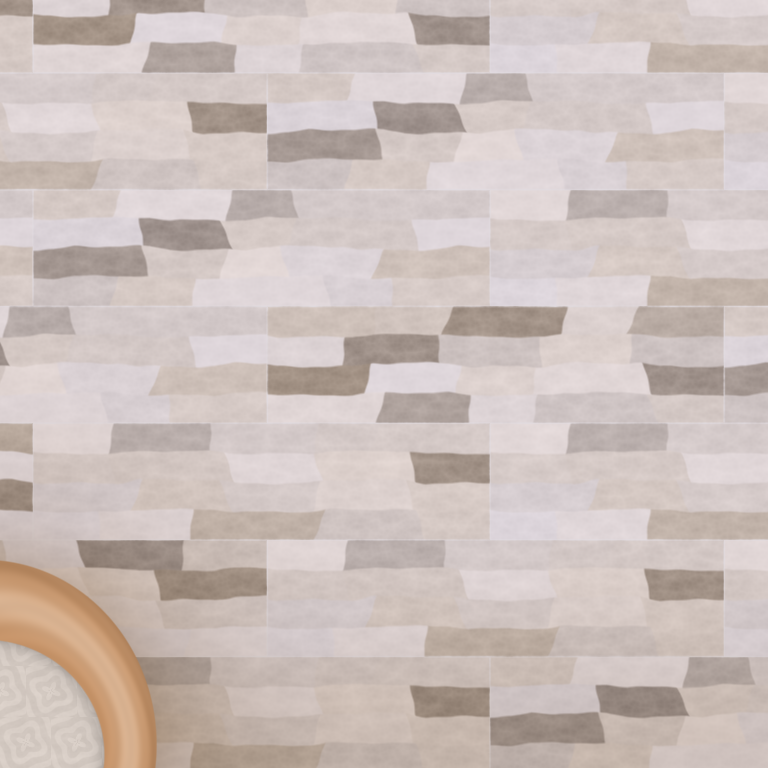
Write a WebGL 1 fragment shader that draws this texture.

```glsl
precision highp float;
uniform vec2 u_resolution;

// Layout, in canvas widths
const vec2 TILE = vec2(0.595, 0.152);
const vec2 TILE_SHIFT = vec2(0.043, -0.007);
const float ROW_STAGGER = 0.305;
const float STRIPS = 4.0;
const float STONES = 5.0;
const float PRINTS = 5.0;
const float JOINT = 0.0010;
const float SOFTNESS = 0.0019;

// Chair back, in canvas widths
const vec2 FRAME_CENTER = vec2(-0.02, 0.030);
const vec2 FRAME_RADII = vec2(0.224, 0.241);
const vec2 PAD_CENTER = vec2(-0.02, 0.017);
const vec2 PAD_RADII = vec2(0.156, 0.150);

// Colours
const vec3 PALE = vec3(0.880, 0.843, 0.852);
const vec3 BEIGE = vec3(0.832, 0.788, 0.778);
const vec3 TAUPE = vec3(0.735, 0.685, 0.660);
const vec3 UMBER = vec3(0.632, 0.575, 0.540);
const vec3 GROUT = vec3(0.880, 0.860, 0.880);
const vec3 WOOD = vec3(0.77, 0.57, 0.40);
const vec3 WOOD_LIGHT = vec3(0.85, 0.70, 0.57);
const vec3 FABRIC = vec3(0.84, 0.80, 0.77);
const vec3 SHADOW = vec3(0.82, 0.76, 0.68);

float hash(vec2 p) {
  p = fract(p * vec2(0.1271, 0.3117) + 0.173);
  p += dot(p, p.yx + 19.19);
  return fract((p.x + p.y) * p.x * 37.7);
}

// Distance to the nearest scattered point
float cellular(vec2 p) {
  vec2 id = floor(p), f = fract(p);
  float nearest = 1.0;
  for (int j = -1; j <= 1; j++)
    for (int i = -1; i <= 1; i++) {
      vec2 g = vec2(float(i), float(j));
      vec2 c = id + g;
      vec2 spot = g + vec2(hash(c), hash(c + 57.3)) - f;
      nearest = min(nearest, length(spot));
    }
  return nearest;
}

float mottle(vec2 p) {
  return 0.5 * cellular(p * vec2(24.0, 50.0))
       + 0.3 * cellular(p * vec2(60.0, 105.0) + 7.0)
       + 0.2 * cellular(p * 170.0 + 3.0) - 0.45;
}

vec3 stoneColor(float stone, float strip, float print, float grain) {
  vec2 key = vec2(stone + 11.0 * strip, 7.0 * print + strip);
  float odd = mod(stone + strip + print, 2.0);
  float tone = hash(key) * mix(0.48, 1.0, odd);
  vec3 c = mix(PALE, BEIGE, smoothstep(0.10, 0.36, tone));
  c = mix(c, TAUPE, smoothstep(0.38, 0.58, tone));
  c = mix(c, UMBER, smoothstep(0.58, 0.82, tone));
  c += (hash(key + 31.0) - 0.5) * vec3(0.022, 0.006, -0.028);
  return c + grain * (0.05 + 0.11 * tone);
}

// One strip of stones with jittered, slanted ends
vec3 stripColor(float u, float v, float strip, float print, float grain, float soft) {
  strip = clamp(strip, 0.0, STRIPS - 1.0);
  float q = u * STONES;
  float k = floor(q + 0.5);
  vec2 key = vec2(k + 13.0 * strip, print * 5.0 + strip);
  float edge = k + 0.56 * (hash(key + 3.0) - 0.5)
             + 0.30 * (hash(key + 71.0) - 0.5) * (v - strip - 0.5)
             + 0.007 * sin(v * 7.0 + k * 4.0);
  float blend = smoothstep(-soft, soft, (q - edge) * TILE.x / STONES);
  vec3 left = stoneColor(max(k - 1.0, 0.0), strip, print, grain);
  vec3 right = stoneColor(min(k, STONES - 1.0), strip, print, grain);
  return mix(left, right, blend);
}

vec3 wall(vec2 p, float px) {
  vec2 g = (p - TILE_SHIFT) / TILE;
  float row = floor(g.y);
  g.x -= mod(row, 2.0) * ROW_STAGGER / TILE.x;
  vec2 f = fract(g);
  float print = floor(PRINTS * hash(vec2(floor(g.x) * 3.0 + 2.0, row + 5.0)));
  float soft = max(SOFTNESS, px);
  float grain = mottle(p);

  // Slightly uneven strip heights, flat along the tile edges
  float wave = 0.06 * clamp(3.0 * sin(f.x * 15.0 + print * 2.1), -1.0, 1.0)
             + 0.030 * sin(f.x * 37.0 + f.y * 9.0 + print)
             + 0.012 * sin(f.x * 97.0 + f.y * 15.0);
  float v = f.y * STRIPS + wave * sin(3.14159 * f.y);
  float n = floor(v + 0.5);
  vec3 below = stripColor(f.x, v, n - 1.0, print, grain, soft);
  vec3 above = stripColor(f.x, v, n, print, grain, soft);
  vec3 c = mix(below, above, smoothstep(-soft, soft, (v - n) * TILE.y / STRIPS));

  // Joints between tiles
  vec2 d = min(f, 1.0 - f) * TILE;
  float joint = 1.0 - smoothstep(JOINT - px, JOINT + px, min(d.x, d.y));
  return mix(c, GROUT, joint * (0.6 + grain));
}

float ellipse(vec2 p, vec2 r) {
  return (length(p / r) - 1.0) * min(r.x, r.y);
}

// Embossed rings on a staggered grid
vec3 padColor(vec2 p) {
  vec2 g = p * 15.0;
  g.x += 0.5 * mod(floor(g.y), 2.0);
  vec2 c = fract(g) - 0.5;
  float petals = sin(4.0 * atan(c.y, c.x + 0.0001));
  float curl = sin(length(c) * 24.0 + 1.5 * petals);
  return FABRIC + 0.035 * smoothstep(-0.4, 0.6, curl) - 0.02 + 0.05 * mottle(p * 1.5);
}

void main() {
  vec2 p = gl_FragCoord.xy / u_resolution;
  float px = 1.0 / min(u_resolution.x, u_resolution.y);
  float outer = ellipse(p - FRAME_CENTER, FRAME_RADII);
  float inner = ellipse(p - PAD_CENTER, PAD_RADII);

  // Wall with soft shade at the floor and beside the chair
  vec3 color = wall(p, px);
  color *= mix(vec3(0.92, 0.90, 0.87), vec3(1.0), smoothstep(0.0, 0.32, p.y));
  color *= mix(vec3(1.0), SHADOW, 0.75 * exp(-max(outer, 0.0) * 12.0));

  // Rounded wooden frame
  float across = clamp(inner / max(inner - outer, 0.001), 0.0, 1.0);
  float grain = 0.012 * sin(across * 28.0 + 3.0 * sin(p.x * 24.0 + p.y * 17.0));
  float ridge = (across - 0.48) * 4.0;
  vec3 wood = mix(WOOD, WOOD_LIGHT, exp(-ridge * ridge));
  wood *= 1.0 - 0.10 * smoothstep(0.7, 1.0, across);
  color = mix(color, wood + grain, 1.0 - smoothstep(-px, px, outer));

  // Padded centre
  vec3 pad = padColor(p) * (1.0 - 0.18 * exp(min(inner, 0.0) * 120.0));
  color = mix(color, pad, 1.0 - smoothstep(-px, px, inner));
  gl_FragColor = vec4(color, 1.0);
}
```
